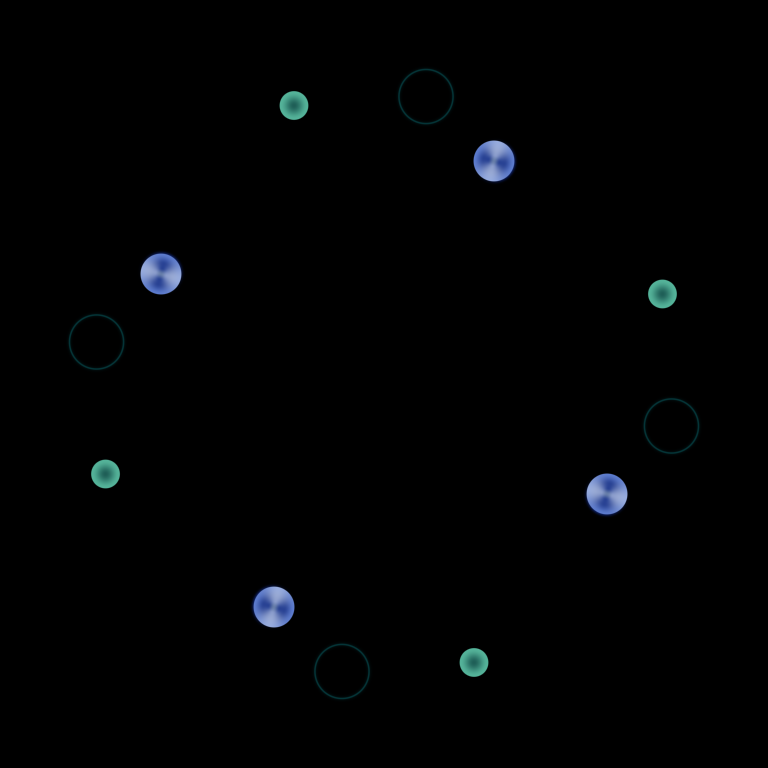
A Shadertoy shader for this background:

```glsl
// Four-fold pinwheel of thin teal rings, green beads and blue pearls on black.
// One quarter is laid out by constants, then repeated by quarter turns;
// circles use distance functions, and the pearls have an angular sheen.

// Layout relative to the canvas centre, in units of the canvas height
const vec2 RING_POS = vec2(0.0547, 0.3743);
const vec2 PEARL_POS = vec2(0.1432, 0.2904);
const vec2 BEAD_POS = vec2(-0.1172, 0.3626);
const float RING_RADIUS = 0.0352;
const float PEARL_RADIUS = 0.0266;
const float BEAD_RADIUS = 0.0187;

// Line and glow sizes
const float RING_HALF_WIDTH = 0.0010;
const float RING_GLOW_WIDTH = 0.0028;
const float HALO_WIDTH = 0.0025;

// Sheen axis and halo direction of the pearl, in radians
const float SHEEN_ANGLE = 1.31;
const float HALO_ANGLE = -0.45;

const vec3 RING_COLOR = vec3(0.015, 0.19, 0.20);
const vec3 BEAD_CORE = vec3(0.12, 0.37, 0.34);
const vec3 BEAD_RIM = vec3(0.33, 0.70, 0.60);
const vec3 PEARL_DARK = vec3(0.16, 0.26, 0.58);
const vec3 PEARL_LIGHT = vec3(0.67, 0.73, 0.87);
const vec3 PEARL_RIM = vec3(0.43, 0.56, 0.88);
const vec3 PEARL_CORE = vec3(0.40, 0.49, 0.66);
const vec3 HALO_COLOR = vec3(0.04, 0.10, 0.32);

// Antialiased coverage of a shape with signed distance d
float coverage(float d, float pixel) {
    return smoothstep(0.75 * pixel, -0.75 * pixel, d);
}

// Bell-shaped falloff around zero
float bell(float d, float width) {
    return exp(-d * d / (width * width));
}

vec3 ring(vec2 p, float pixel) {
    float d = abs(length(p) - RING_RADIUS);
    float line = coverage(d - RING_HALF_WIDTH, pixel);
    return RING_COLOR * (0.8 * line + 0.28 * bell(d, RING_GLOW_WIDTH));
}

vec3 bead(vec2 p, float pixel) {
    float r = length(p) / BEAD_RADIUS;
    vec3 color = mix(BEAD_CORE, BEAD_RIM, smoothstep(0.0, 0.95, r));
    return color * coverage(length(p) - BEAD_RADIUS, pixel);
}

vec3 pearl(vec2 p, float pixel) {
    float d = length(p) - PEARL_RADIUS;
    float r = length(p) / PEARL_RADIUS;
    float angle = atan(p.y, p.x);

    // Two opposite bright sectors, softened at the core and the rim
    float sheen = 0.5 + 0.5 * cos(2.0 * (angle - SHEEN_ANGLE));
    vec3 color = mix(PEARL_DARK, PEARL_LIGHT, sheen * (0.65 + 0.35 * r));
    color = mix(PEARL_CORE, color, smoothstep(0.0, 0.3, r));
    color = mix(color, PEARL_RIM, 0.75 * smoothstep(0.5, 1.0, r) * (1.0 - 0.6 * sheen));

    // Faint halo, stronger on one side
    float side = 0.5 + 0.5 * cos(angle - HALO_ANGLE);
    vec3 halo = HALO_COLOR * bell(max(d, 0.0), HALO_WIDTH) * side * side;
    return mix(halo, color, coverage(d, pixel));
}

void mainImage(out vec4 fragColor, in vec2 fragCoord) {
    vec2 p = (fragCoord - 0.5 * iResolution.xy) / iResolution.y;
    float pixel = 1.0 / iResolution.y;
    vec3 color = vec3(0.0);

    // Draw the same quarter after each quarter turn
    for (int i = 0; i < 4; i++) {
        color += ring(p - RING_POS, pixel);
        color += bead(p - BEAD_POS, pixel);
        color += pearl(p - PEARL_POS, pixel);
        p = vec2(-p.y, p.x);
    }
    fragColor = vec4(color, 1.0);
}
```
